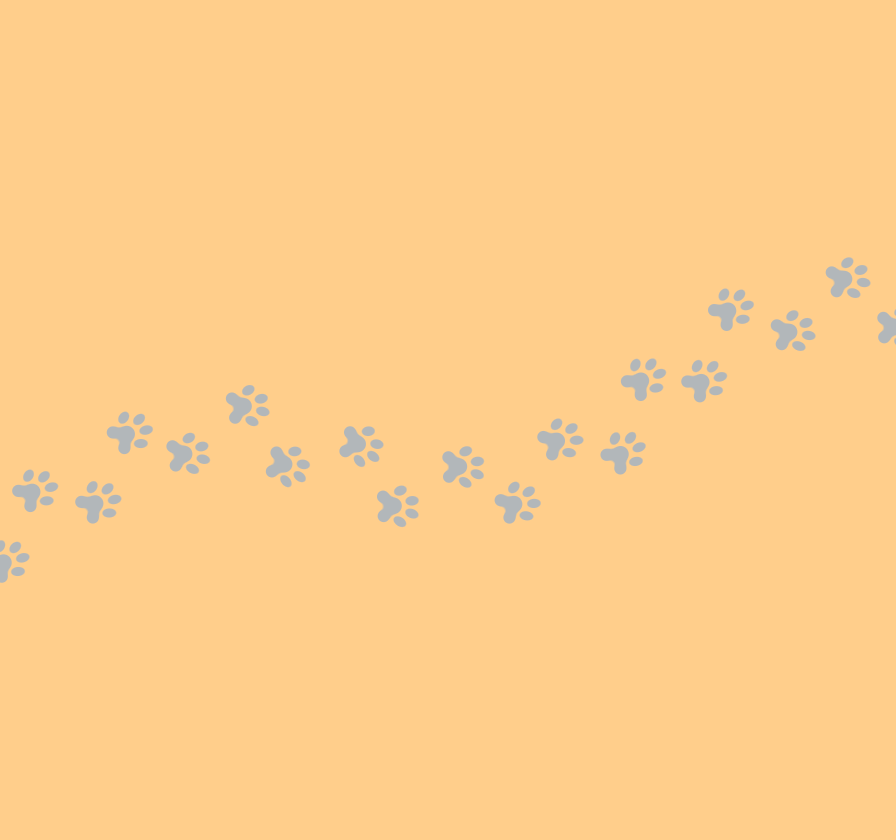
Give the GLSL for this background, as a WebGL 1 fragment shader.

```glsl
precision highp float;
// A winding trail of grey paw prints walking across a warm apricot ground.

uniform vec2 u_resolution;

// Lengths of the trail are in canvas heights.
const vec3 GROUND = vec3(1.0, 0.808, 0.545);
const vec3 PRINT = vec3(0.70, 0.718, 0.729);
const int PAIRS = 10;
const vec2 TRAIL_START = vec2(0.025, 0.375);
const float STRIDE = 0.1309;
const float HALF_PAIR = 0.0454;      // from middle of a pair to each paw
const float PAIR_ANGLE = 36.0;       // degrees from heading to the left paw
const float BEND_STEP = 20.0;        // degrees of the slowest bend per stride
const vec4 SLOW_BENDS = vec4(13.38, -4.21, 5.73, 25.74);   // degrees
const vec4 FAST_BENDS = vec4(-2.48, -1.22, -2.83, -2.21);

// Paw sizes are in small paw units; the paw faces +x.
const float PAW_UNIT = 1.0 / 1080.0;
const float PAW_SHEAR = 0.07;
const vec2 TOE_RADII = vec2(8.6, 6.0);
const vec2 OUTER_TOE = vec2(3.4, 19.9);
const vec2 INNER_TOE = vec2(18.7, 8.2);
const float OUTER_TILT = 27.0;
const float INNER_TILT = 14.0;
const vec2 LEFT_LOBE = vec2(-19.5, 10.3);
const vec2 RIGHT_LOBE = vec2(-16.5, -14.5);
const vec2 PAD_FRONT = vec2(-5.0, -0.3);
const float LOBE_RADIUS = 7.8;
const float FRONT_RADIUS = 10.6;
const float PAD_BLEND = 10.0;

vec2 direction(float degrees) {
  float a = radians(degrees);
  return vec2(cos(a), sin(a));
}

// Coordinates of p in a frame whose x axis is the unit vector axis.
vec2 toFrame(vec2 p, vec2 axis) {
  return vec2(dot(p, axis), dot(p, vec2(-axis.y, axis.x)));
}

float smoothUnion(float a, float b, float k) {
  float h = max(k - abs(a - b), 0.0) / k;
  return min(a, b) - 0.25 * h * h * k;
}

float toe(vec2 p, vec2 center, float tilt) {
  vec2 q = toFrame(p - center, direction(tilt));
  return (length(q / TOE_RADII) - 1.0) * TOE_RADII.y;
}

// Three blended discs make the pad, mirrored ellipses make the toes.
float paw(vec2 p) {
  float lobes = smoothUnion(length(p - LEFT_LOBE) - LOBE_RADIUS,
                            length(p - RIGHT_LOBE) - LOBE_RADIUS, PAD_BLEND);
  float pad = smoothUnion(lobes, length(p - PAD_FRONT) - FRONT_RADIUS, PAD_BLEND);
  vec2 side = vec2(p.x + PAW_SHEAR * p.y, abs(p.y));
  float toes = min(toe(side, OUTER_TOE, OUTER_TILT),
                   toe(side, INNER_TOE, INNER_TILT));
  return min(pad, toes);
}

// Heading of the trail in degrees after a number of strides.
float heading(float stride) {
  float a = radians(BEND_STEP) * stride;
  vec4 harmonic = vec4(0.0, 1.0, 2.0, 3.0);
  return dot(SLOW_BENDS, cos(a * harmonic))
       + dot(FAST_BENDS, cos(a * (harmonic + 4.0)));
}

void main() {
  vec2 p = gl_FragCoord.xy / u_resolution.y;
  float pixel = 1.0 / u_resolution.y;

  // Walk the trail, leaving a left and a right paw at each stride.
  vec2 middle = TRAIL_START;
  float dist = 1.0;
  for (int i = 0; i < PAIRS; i++) {
    float stride = float(i);
    float facing = heading(stride);
    vec2 axis = direction(facing);
    vec2 offset = HALF_PAIR * direction(facing + PAIR_ANGLE);
    vec2 leftPaw = toFrame(p - middle - offset, axis) / PAW_UNIT;
    vec2 rightPaw = toFrame(p - middle + offset, axis) / PAW_UNIT;
    dist = min(dist, min(paw(leftPaw), paw(rightPaw)) * PAW_UNIT);
    middle += STRIDE * direction(heading(stride + 0.5));
  }

  float cover = clamp(0.5 - dist / pixel, 0.0, 1.0);
  gl_FragColor = vec4(mix(GROUND, PRINT, cover), 1.0);
}
```
